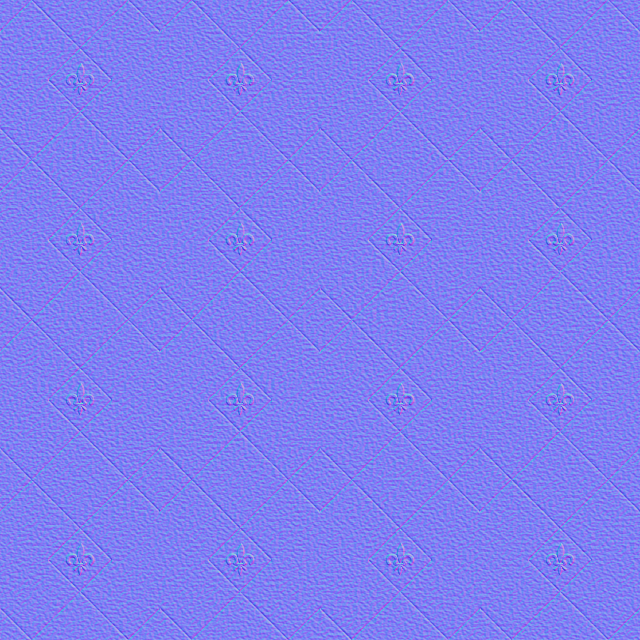
Write a Shadertoy shader that draws this texture map.

```glsl
// Tangent-space normal map: fine plaster grain with an interlaced diamond lattice and small embossed lilies.

const float REPEATS = 4.0;          // cells across and down
const float DIAMOND = 0.198;        // half diagonal of the small diamonds, in cells
const float GROOVE_WIDTH = 0.0062;  // in cells
const float GROOVE_DEPTH = 0.0036;
const float LILY_HEIGHT = 0.0060;
const float LILY_BEVEL = 0.0058;
const vec2  GRAIN = vec2(164.0, 214.0); // rounded bumps per canvas
const float GRAIN_HEIGHT = 0.00092; // in canvas units
const vec2  GRIT = vec2(256.0, 330.0);  // sharper specks per canvas
const float GRIT_HEIGHT = 0.00040;
const float SLOPE_STEP = 0.0006;    // finite difference step, canvas units
const float BLUE_LEVEL = 0.96;      // slightly dulled upward axis

float hash(vec2 cell) {
    uvec2 q = uvec2(ivec2(cell)) * uvec2(1597u, 3812u) + uvec2(77u, 131u);
    uint n = (q.x ^ (q.y << 9)) * 26699u;
    n = (n ^ (n >> 13)) * 60493u;
    n ^= n >> 15;
    return float(n & 65535u) / 65535.0;
}

// Contribution of one lattice corner with a random gradient
float corner(vec2 cell, vec2 toPoint, vec2 period) {
    float angle = 6.28319 * hash(mod(cell, period));
    return dot(vec2(cos(angle), sin(angle)), toPoint);
}

// Gradient noise that wraps after period cells
float wrapNoise(vec2 p, vec2 period) {
    vec2 i = floor(p), f = fract(p), e = vec2(1.0, 0.0);
    vec2 w = f * f * f * (f * (f * 6.0 - 15.0) + 10.0);
    return mix(mix(corner(i, f, period), corner(i + e.xy, f - e.xy, period), w.x),
               mix(corner(i + e.yx, f - e.yx, period), corner(i + e.xx, f - e.xx, period), w.x), w.y);
}

float grainHeight(vec2 uv) {
    return wrapNoise(uv * GRAIN, GRAIN) * GRAIN_HEIGHT
         + wrapNoise(uv * GRIT, GRIT) * GRIT_HEIGHT;
}

float centred(float x) { return fract(x + 0.5) - 0.5; }

// One family of parallel diagonal grooves, each drawn over part of its length
float groove(vec2 p, float offset, float middle) {
    float d = centred(p.x + p.y - offset) * 0.7071 / GROOVE_WIDTH;
    float halfSpan = 0.25 + 0.5 * DIAMOND;
    float along = abs(centred(p.x - middle));
    return exp(-d * d) * (1.0 - smoothstep(halfSpan - 0.004, halfSpan + 0.004, along));
}

float lattice(vec2 p) {
    float g = 0.0;
    for (float side = -1.0; side < 2.0; side += 2.0) {
        vec2 q = vec2(p.x * side, p.y);
        g = max(g, groove(q, DIAMOND, 0.25 + 0.5 * DIAMOND));
        g = max(g, groove(q, -DIAMOND, 0.75 - 0.5 * DIAMOND));
    }
    return g;
}

float segment(vec2 p, vec2 a, vec2 b, float radius) {
    vec2 ab = b - a;
    return length(p - a - ab * clamp(dot(p - a, ab) / dot(ab, ab), 0.0, 1.0)) - radius;
}

// Pointed leaf, upright
float leaf(vec2 p, float halfWidth, float halfHeight) {
    p = abs(p);
    float shift = (halfHeight * halfHeight - halfWidth * halfWidth) / (2.0 * halfWidth);
    return p.y * shift > (p.x + shift) * halfHeight
        ? length(p - vec2(0.0, halfHeight))
        : length(p + vec2(shift, 0.0)) - shift - halfWidth;
}

// Ring open at the bottom
float curl(vec2 p, float radius, float aperture, float thickness) {
    p.x = abs(p.x);
    vec2 end = vec2(sin(aperture), cos(aperture));
    float d = end.y * p.x > end.x * p.y ? length(p - end * radius) : abs(length(p) - radius);
    return d - thickness;
}

float lily(vec2 p) {
    vec2 m = vec2(abs(p.x), p.y);
    float d = leaf(p - vec2(0.08 * p.y, 0.043), 0.021, 0.060);
    d = min(d, curl(m - vec2(0.049, 0.000), 0.028, 2.45, 0.009));
    d = min(d, segment(m, vec2(0.0, -0.027), vec2(0.026, -0.027), 0.006));
    d = min(d, leaf(p - vec2(0.0, -0.055), 0.012, 0.037));
    d = min(d, segment(m, vec2(0.008, -0.036), vec2(0.032, -0.058), 0.006));
    return 1.0 - smoothstep(-LILY_BEVEL, LILY_BEVEL, d);
}

float surfaceHeight(vec2 uv) {
    vec2 p = uv * REPEATS;
    float relief = LILY_HEIGHT * lily(fract(p) - 0.5) - GROOVE_DEPTH * lattice(p);
    return grainHeight(uv) + relief / REPEATS;
}

void mainImage(out vec4 fragColor, in vec2 fragCoord) {
    vec2 uv = fragCoord / iResolution.xy;
    vec2 e = vec2(SLOPE_STEP, 0.0);

    // Slope by central differences, then stored as a normal
    vec2 slope = vec2(surfaceHeight(uv + e.xy) - surfaceHeight(uv - e.xy),
                      surfaceHeight(uv + e.yx) - surfaceHeight(uv - e.yx)) / (2.0 * SLOPE_STEP);
    vec3 normal = normalize(vec3(-slope, 1.0));
    vec3 encoded = normal * 0.5 + 0.5;
    fragColor = vec4(encoded * vec3(1.0, 1.0, BLUE_LEVEL), 1.0);
}
```
